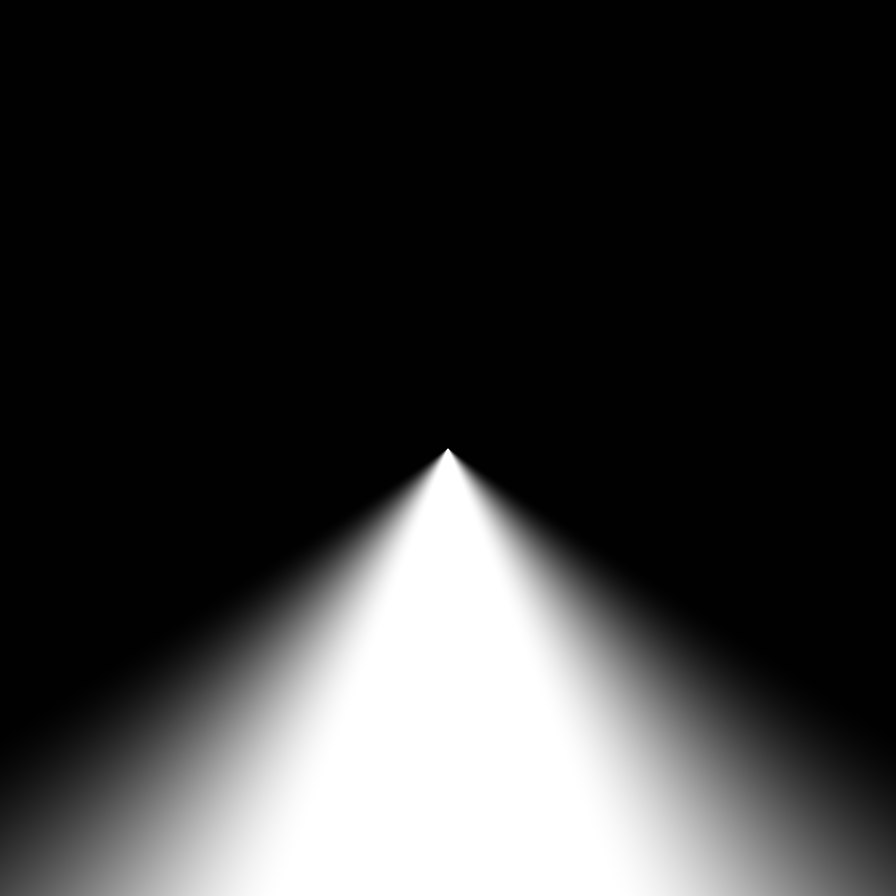
A WebGL 2 fragment shader for this background:

```glsl
#version 300 es
precision highp float;
// A soft white cone of light falling from the centre of a black canvas.

uniform vec2 u_resolution;
out vec4 fragColor;

const vec3 DARK = vec3(0.003);
const vec3 LIGHT = vec3(1.0);

// Angle in radians between p and the straight-down direction.
float angleFromDown(vec2 p) {
    return atan(abs(p.x), -p.y);
}

// Beam strength: full inside the core angle, fading out at the rim angle.
float coneBeam(vec2 p, float coreAngle, float rimAngle) {
    return 1.0 - smoothstep(coreAngle, rimAngle, angleFromDown(p));
}

void main() {
    // Canvas units, with the light source at the centre.
    vec2 apex = vec2(0.5);
    vec2 p = gl_FragCoord.xy / u_resolution - apex;

    float beam = coneBeam(p, radians(20.0), radians(58.0));
    fragColor = vec4(mix(DARK, LIGHT, beam), 1.0);
}
```
